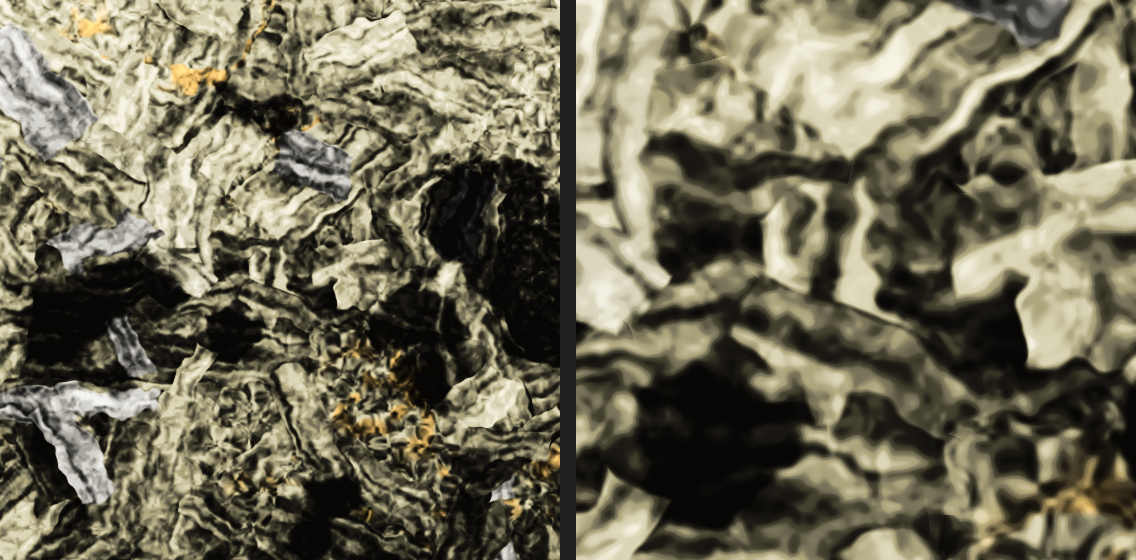
Left: the whole. Right: its middle third, enlarged.
Reproduce this texture procedurally as a WebGL 2 fragment shader.

```glsl
#version 300 es
precision highp float;

uniform vec2 u_resolution;
out vec4 fragColor;

#define BIG_SHARDS 4.5
#define SMALL_SHARDS 10.0
#define GRAIN_FREQ 88.0
#define FIBRE_FREQ vec2(15.0, 105.0)
#define EDGE_SOFTNESS 0.003
#define CAVITY_LEVEL 0.58
#define EXPOSURE 0.27
#define CONTRAST 1.75

float hash(vec2 p) {
  vec3 q = fract(vec3(p.xyx) * 0.1031);
  q += dot(q, q.yzx + 33.33);
  return fract((q.x + q.y) * q.z);
}

float noise(vec2 p) {
  vec2 i = floor(p), f = fract(p);
  f = f * f * (3.0 - 2.0 * f);
  return mix(mix(hash(i), hash(i + vec2(1, 0)), f.x),
             mix(hash(i + vec2(0, 1)), hash(i + vec2(1, 1)), f.x), f.y);
}

float fbm(vec2 p) {
  float sum = 0.0, amp = 0.5;
  for (int i = 0; i < 3; i++) {
    sum += amp * noise(p);
    p = mat2(0.8, 0.6, -0.6, 0.8) * p * 2.1 + 17.3;
    amp *= 0.5;
  }
  return sum / 0.875;
}

vec2 warp(vec2 p) {
  return vec2(noise(p), noise(p + 61.7)) - 0.5;
}

// Signed streak pattern running along x
float fibres(vec2 q, float seed) {
  q.y += 0.012 * (noise(q * 22.0 + seed) - 0.5);
  float fine = noise(q * FIBRE_FREQ + seed) - 0.5;
  float coarse = noise(q * FIBRE_FREQ * 0.42 + seed + 9.0) - 0.5;
  return 2.6 * fine + 1.4 * coarse;
}

// Paints overlapping oriented slabs; surface = (tone, rust, grey)
vec3 paintShards(vec3 surface, vec2 p, float scale, float presence, float grain) {
  vec2 g = p * scale, home = floor(g);
  for (int j = -2; j <= 2; j++)
    for (int i = -2; i <= 2; i++) {
      vec2 id = home + vec2(i, j) + scale * 7.0 + 50.0;
      if (hash(id) > presence) continue;
      vec2 jitter = vec2(hash(id + 11.3), hash(id + 27.1));
      float angle = 3.14159 * hash(id + 5.7);
      float c = cos(angle), s = sin(angle);
      vec2 q = mat2(c, -s, s, c) * (g - home - vec2(i, j) - jitter);
      vec2 size = vec2(mix(0.5, 1.15, hash(id + 41.9)), mix(0.2, 0.62, hash(id + 73.3)));

      // Skewed ends give broken, angular outlines
      vec2 d = abs(vec2(q.x + 0.45 * q.y * (jitter.x - 0.5), q.y)) - size;
      float dist = length(max(d, 0.0)) + min(max(d.x, d.y), 0.0);
      surface.x -= 0.8 * exp(-max(dist, 0.0) * 14.0) * step(0.0, q.y + 0.3 * q.x);
      float cover = 1.0 - smoothstep(-EDGE_SOFTNESS, EDGE_SOFTNESS, dist / scale);
      if (cover <= 0.0) continue;

      float kind = hash(id + 19.4);
      float tone = 1.6 * (hash(id + 88.2) - 0.5) + fibres(q / scale, 90.0 * kind) + 1.8 * grain;
      float rim = smoothstep(0.012, 0.0, abs(dist / scale + 0.005));
      tone += 0.55 * rim * (jitter.y - 0.4);
      float grey = smoothstep(0.72, 0.8, kind);
      surface = mix(surface, vec3(tone + 0.3 * grey, 0.0, grey), cover);
    }
  return surface;
}

// Tone from 0 to 1 mapped onto the mineral colours
vec3 mineral(float t) {
  vec3 col = mix(vec3(0.025, 0.023, 0.02), vec3(0.10, 0.09, 0.07), smoothstep(0.0, 0.1, t));
  col = mix(col, vec3(0.26, 0.25, 0.18), smoothstep(0.1, 0.3, t));
  col = mix(col, vec3(0.47, 0.45, 0.35), smoothstep(0.3, 0.51, t));
  col = mix(col, vec3(0.68, 0.65, 0.49), smoothstep(0.51, 0.73, t));
  col = mix(col, vec3(0.86, 0.84, 0.72), smoothstep(0.73, 0.92, t));
  return mix(col, vec3(0.97, 0.96, 0.9), smoothstep(0.93, 1.0, t));
}

void main() {
  vec2 p = gl_FragCoord.xy / u_resolution.y;
  vec2 rough = p + 0.022 * warp(p * 24.0) + 0.009 * warp(p * 70.0);

  // Crumbly ground mass
  vec2 curl = p + 0.013 * warp(p * 48.0);
  float grain = 0.75 * noise(curl * GRAIN_FREQ) + 0.45 * noise(curl * GRAIN_FREQ * 1.9) - 0.6;
  float rust = smoothstep(0.48, 0.7, fbm(p * 7.0 + 31.0));
  vec3 surface = vec3(3.6 * grain, rust, 0.0);

  // Broken fibrous slabs, large then small
  surface = paintShards(surface, rough, BIG_SHARDS, 0.68, grain);
  surface = paintShards(surface, rough, SMALL_SHARDS, 0.28, grain);

  // Broad light and deep cavities
  float tone = surface.x + EXPOSURE + 1.4 * (p.y - 0.48) + 2.0 * (fbm(p * 3.2 + 4.0) - 0.5);
  float level = CAVITY_LEVEL + 0.12 * p.y;
  float cavity = smoothstep(level, level + 0.05, fbm(rough * vec2(4.2, 5.4) + 12.6));
  tone -= 2.1 * cavity;

  // Colour with rusty stains and neutral crystal faces
  vec3 col = mineral(1.0 / (1.0 + exp(-CONTRAST * tone)));
  float stain = surface.y * smoothstep(0.45, 0.75, noise(curl * 38.0 + 7.0));
  col *= mix(vec3(1.0), vec3(1.14, 0.95, 0.64), stain);
  float luma = dot(col, vec3(0.3, 0.59, 0.11));
  col = mix(col, luma * vec3(1.0, 1.0, 1.01), 0.75 * surface.z);
  fragColor = vec4(clamp(col, 0.0, 1.0), 1.0);
}
```
